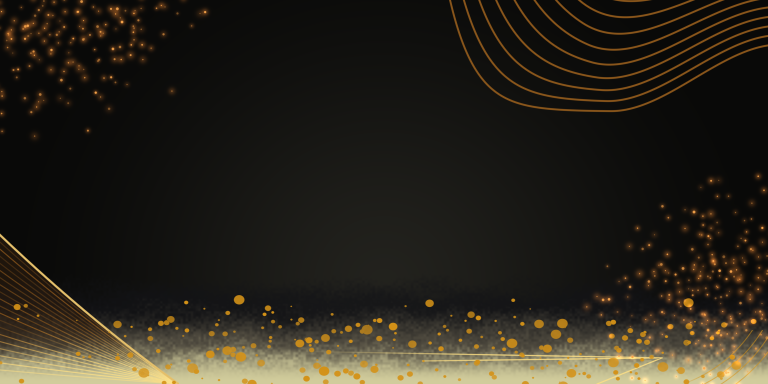
Write a WebGL 2 fragment shader that draws this background.

```glsl
#version 300 es
precision highp float;
// Dark stage with gold contour lines, ember sparks, a light fan and a pale mist floor strewn with gold dots.
uniform vec2 u_resolution;
out vec4 outColor;

#define CONTOURS 12
#define FAN_RAYS 20
#define LINE_HALF 0.0025
#define MIST_TOP 0.28
#define MIST_GRAIN 0.028
#define SPARK_CELL 0.036
#define DOT_CELL 0.046

const vec3 EDGE_BLACK = vec3(0.036, 0.036, 0.032);
const vec3 GLOW_GREY = vec3(0.138, 0.136, 0.118);
const vec3 NAVY = vec3(0.072, 0.074, 0.088);
const vec3 MIST = vec3(0.33, 0.31, 0.26);
const vec3 CREAM = vec3(0.82, 0.80, 0.61);
const vec3 BRONZE = vec3(0.58, 0.36, 0.11);
const vec3 GOLD = vec3(0.83, 0.57, 0.09);
const vec3 EMBER = vec3(0.95, 0.52, 0.17);
const vec3 PALE_GOLD = vec3(1.0, 0.88, 0.52);

float pixel;  // size of one pixel in canvas heights

vec3 hash3(vec2 p) {
  vec3 q = fract(p.xyx * vec3(0.1031, 0.1030, 0.0973) + 0.137);
  q += dot(q, q.yxz + 33.33);
  return fract((q.xxy + q.yzz) * q.zyx);
}

float noise(vec2 p) {
  vec2 i = floor(p), f = fract(p);
  f = f * f * (3.0 - 2.0 * f);
  return mix(mix(hash3(i).x, hash3(i + vec2(1, 0)).x, f.x),
             mix(hash3(i + vec2(0, 1)).x, hash3(i + vec2(1, 1)).x, f.x), f.y);
}

float fbm(vec2 p) {
  float sum = 0.0, gain = 0.5;
  for (int i = 0; i < 4; i++, gain *= 0.5, p = p * 2.1 + 7.3) sum += gain * noise(p);
  return sum;
}

float stroke(float d, float halfWidth) {
  return 1.0 - smoothstep(-0.7 * pixel, 0.7 * pixel, abs(d) - halfWidth);
}

float segment(vec2 p, vec2 a, vec2 b) {
  vec2 ab = b - a;
  return length(p - a - ab * clamp(dot(p - a, ab) / dot(ab, ab), 0.0, 1.0));
}

// Height of contour number i, hanging from the top edge
float contour(float x, float i) {
  float u = max(x - 1.172 - 0.034 * i - 0.002 * i * i, -0.1);
  float depth = (0.290 - 0.0245 * i) * (1.0 - exp(-u / (0.068 + 0.01 * i)));
  return 1.0 - depth + 0.174 * smoothstep(1.59 - 0.012 * i, 2.03, x);
}

// Height of a fan ray that starts at height h on the left edge
float fanRay(float x, float h) {
  float s = x / 0.465;
  return (1.0 - s) * (h - 0.14 * h * s);
}

// Chance of an ember spark: upper left corner and right edge
float sparkDensity(vec2 p) {
  float left = 0.75 * smoothstep(0.56, 0.06, length((p - vec2(0.06, 0.98)) * vec2(1.0, 1.45)));
  float right = 0.85 * smoothstep(0.48, 0.04, length((p - vec2(1.9, 0.23)) * vec2(1.1, 1.3)));
  return max(left, right);
}

// Scattered glowing points; x is the halo, y the hot core
vec2 sparks(vec2 p, float cell, float amount, float seed) {
  vec2 sum = vec2(0.0);
  for (int n = 0; n < 9; n++) {
    vec2 id = floor(p / cell) + vec2(n % 3 - 1, n / 3 - 1);
    vec3 h = hash3(id + seed), k = hash3(id + seed + 51.7);
    vec2 center = (id + h.xy) * cell;
    float d = length(p - center);
    float on = step(h.z + 0.01, amount * sparkDensity(center)) * mix(0.35, 1.0, k.x);
    sum += on * vec2(exp(-d * d / mix(0.00003, 0.00011, k.z)), stroke(d, mix(0.0012, 0.0036, k.y * k.y)));
  }
  return sum;
}

// Scattered solid discs floating over the floor
float dots(vec2 p, float cell, float amount, float seed) {
  float cover = 0.0;
  for (int n = 0; n < 9; n++) {
    vec2 id = floor(p / cell) + vec2(n % 3 - 1, n / 3 - 1);
    vec3 h = hash3(id + seed), k = hash3(id + seed + 19.3);
    vec2 center = (id + h.xy) * cell;
    float sides = smoothstep(0.1, 0.65, center.x) * smoothstep(2.0, 1.65, center.x);
    float chance = amount * smoothstep(0.235, 0.14, center.y) * mix(0.3, 1.0, sides);
    float radius = cell * mix(0.07, 0.29, k.x);
    float disc = stroke(length((p - center) * vec2(0.93, 1.05)), radius);
    cover = max(cover, step(h.z + 0.01, chance) * disc * mix(0.7, 1.0, k.y));
  }
  return cover;
}

void main() {
  pixel = 1.0 / u_resolution.y;
  vec2 p = gl_FragCoord.xy * pixel;
  p.x *= 2.0 * u_resolution.y / u_resolution.x;

  // Soft central glow
  float r = length((p - vec2(1.0, 0.26)) * vec2(0.97, 1.0));
  vec3 col = mix(GLOW_GREY, EDGE_BLACK, smoothstep(-0.1, 0.98, r));

  // Grainy mist rising from the floor
  float cloud = fbm(p * vec2(8.0, 18.0)) - 0.47;
  float grain = noise(p * 150.0) - 0.5;
  float y = p.y + (0.06 * cloud + MIST_GRAIN * grain) * smoothstep(0.0, 0.08, p.y);
  col = mix(col, NAVY, 0.75 * smoothstep(MIST_TOP, 0.2, y));
  col = mix(col, MIST, smoothstep(0.21, 0.085, y));
  col = mix(col, CREAM, smoothstep(0.115, 0.005, y));

  // Fan of rays at the lower left
  float edge = fanRay(p.x, 0.388);
  float inside = smoothstep(-pixel, pixel, edge - p.y) * step(p.x, 0.465);
  col = mix(col, vec3(0.17, 0.11, 0.06), 0.6 * inside * smoothstep(0.04, 0.15, p.y));
  for (int i = FAN_RAYS - 1; i >= 0; i--) {
    float f = float(i), h = 0.388 - 0.0185 * f;
    float slope = (fanRay(p.x + 0.001, h) - fanRay(p.x, h)) / 0.001;
    float d = (p.y - fanRay(p.x, h)) / sqrt(1.0 + slope * slope);
    float lead = i == 0 ? 1.0 : 0.3 + 0.5 * hash3(vec2(f, 4.0)).x;
    vec3 tint = mix(BRONZE, PALE_GOLD, i == 0 ? 0.75 : smoothstep(0.16, 0.03, p.y));
    col = mix(col, tint, lead * step(p.x, 0.465) * stroke(d, i == 0 ? 0.0028 : 0.0014));
  }

  // Thin arrow of light and arcs at the lower right
  vec2 tip = vec2(1.724, 0.068);
  float beam = min(segment(p, vec2(0.78, 0.085), tip), segment(p, vec2(1.555, 0.0), tip));
  beam = min(beam, segment(p, vec2(1.1, 0.06), tip));
  col = mix(col, PALE_GOLD, 0.85 * stroke(beam, 0.0016) * smoothstep(0.75, 1.3, p.x));
  for (int i = 0; i < 4; i++) {
    float arc = length(p - vec2(1.66, 0.34)) - 0.36 - 0.022 * float(i);
    col = mix(col, GOLD, 0.6 * stroke(arc, 0.0012) * smoothstep(1.75, 1.85, p.x) * step(p.y, 0.14));
  }

  // Gold dots above the mist
  col = mix(col, GOLD, max(dots(p, DOT_CELL, 0.5, 3.0), dots(p, 0.55 * DOT_CELL, 0.36, 40.0)));

  // Ember sparks
  vec2 glow = sparks(p, SPARK_CELL, 1.0, 11.0) + sparks(p, 0.6 * SPARK_CELL, 0.7, 77.0);
  col += EMBER * 0.36 * glow.x;
  col = mix(col, mix(EMBER, PALE_GOLD, 0.35), min(glow.y, 1.0));

  // Contour lines at the upper right
  for (int i = 0; i < CONTOURS; i++) {
    float f = float(i), c = contour(p.x, f);
    float slope = (contour(p.x + 0.001, f) - c) / 0.001;
    col = mix(col, BRONZE, 0.92 * stroke((p.y - c) / sqrt(1.0 + slope * slope), LINE_HALF));
  }

  outColor = vec4(clamp(col, 0.0, 1.0), 1.0);
}
```
